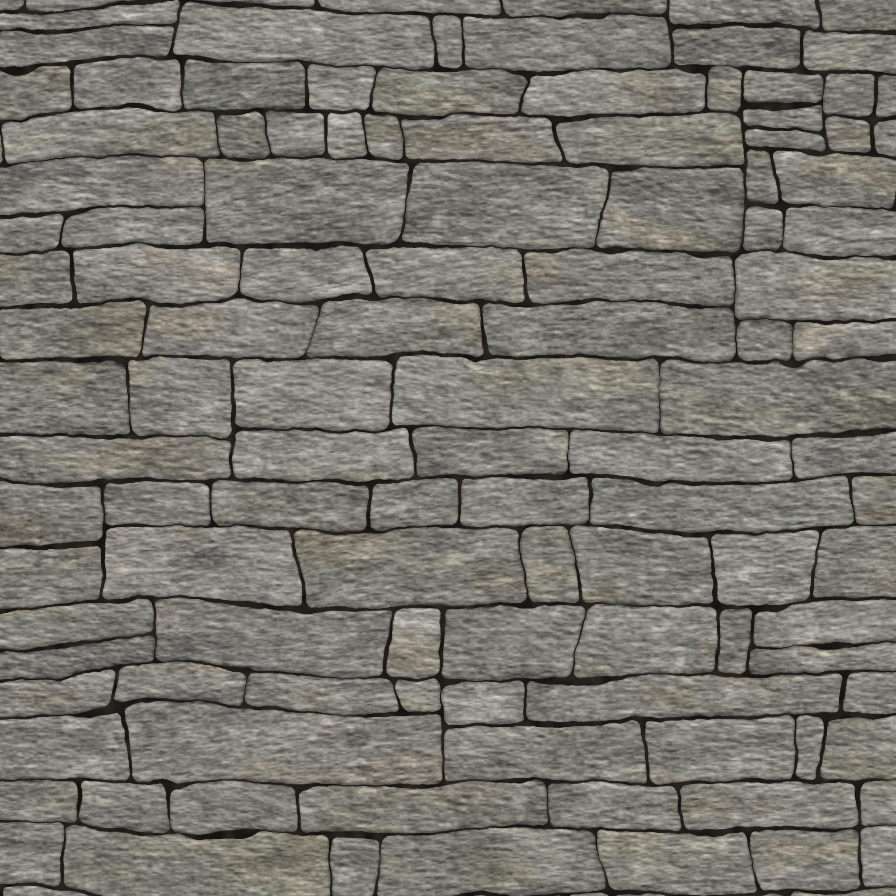
Reproduce this texture procedurally as a WebGL 2 fragment shader.

```glsl
#version 300 es
precision highp float;
// Dry stone wall: long grey slabs and small chips with thin dark joints.

uniform vec2 u_resolution;
out vec4 fragColor;

float hash(vec2 p) {
    vec3 q = fract(p.xyx * 0.1031);
    q += dot(q, q.yzx + 33.33);
    return fract((q.x + q.y) * q.z);
}

float noise(vec2 p) {
    vec2 i = floor(p), f = fract(p);
    f = f * f * (3.0 - 2.0 * f);
    return mix(mix(hash(i), hash(i + vec2(1, 0)), f.x),
               mix(hash(i + vec2(0, 1)), hash(i + vec2(1, 1)), f.x), f.y);
}

float fbm(vec2 p) {
    float sum = 0.0, amp = 0.53;
    for (int i = 0; i < 4; i++) {
        sum += amp * noise(p);
        p = p * 2.03 + vec2(17.3, 9.1);
        amp *= 0.5;
    }
    return sum;
}

// Jittered grid line, and the index of the interval that holds t
float gridLine(float i, float seed) {
    return i + 0.4 * (hash(vec2(i + 40.0, seed)) - 0.5);
}

float interval(float t, float seed) {
    float i = floor(t);
    return i - 1.0 + step(gridLine(i, seed), t) + step(gridLine(i + 1.0, seed), t);
}

struct Stone {
    vec2 low, high;  // distances to left/bottom and right/top edges
    vec2 size;
    float seed;
};

// Long blocks of masonry, each cut again and again by slightly tilted lines
Stone findStone(vec2 p) {
    vec2 block = vec2(0.95, 0.15);
    float band = interval(p.y / block.y, 3.0);
    float rowSeed = band + 71.0;
    p.x += hash(vec2(rowSeed, 5.0));
    float column = interval(p.x / block.x, rowSeed);
    vec2 a = block * vec2(gridLine(column, rowSeed), gridLine(band, 3.0));
    vec2 b = block * vec2(gridLine(column + 1.0, rowSeed), gridLine(band + 1.0, 3.0));
    Stone s = Stone(p - a, b - p, b - a, hash(vec2(column + 20.0, rowSeed)));

    for (int k = 0; k < 8; k++) {
        vec2 key = vec2(s.seed * 917.0, 3.7);
        float pick = hash(key + 1.3), place = hash(key + 5.9);
        vec2 size = b - a, mid = 0.5 * (a + b);
        bool slab = size.y > 0.06 && size.x < 0.3 && pick < 0.16;
        bool across = size.y > 0.1 || slab;
        if (!across && size.x < 0.2 + 0.17 * pick) break;
        float ratio = mix(0.36, 0.64, place);
        if (!across && hash(key + 8.1) > 0.74) ratio = place < 0.5 ? 0.1 : 0.9;
        float tilt = hash(key + 2.7) - 0.5;
        int axis = across ? 1 : 0;
        float cut = mix(a[axis], b[axis], ratio);
        float slant = across ? 0.25 * tilt * size.y * (p.x - mid.x) / size.x
                             : 0.4 * tilt * (p.y - mid.y);
        float side = p[axis] - cut - slant;
        if (side > 0.0) { a[axis] = cut; s.low[axis] = side; }
        else { b[axis] = cut; s.high[axis] = -side; }
        s.seed = hash(key + (side > 0.0 ? 11.0 : 23.0));
    }
    s.size = b - a;
    return s;
}

void main() {
    vec2 uv = gl_FragCoord.xy / u_resolution.y;

    // Wavy courses and chipped outlines
    vec2 p = uv + 0.3;
    p.y += 0.024 * (noise(uv * vec2(5.0, 4.0)) - 0.5);
    p.y += 0.008 * (noise(uv * vec2(15.0, 9.0) + 60.0) - 0.5);
    p.x += 0.012 * (noise(uv * vec2(9.0, 15.0) + 30.0) - 0.5);
    p += 0.007 * (vec2(fbm(uv * 45.0), fbm(uv * 45.0 + 50.0)) - 0.5);
    Stone s = findStone(p);
    s.high.y -= 0.006 * smoothstep(0.6, 1.0, noise(uv * 20.0 + s.seed * 90.0));

    // Distance to the outline, with slightly worn corners
    vec2 inset = min(s.low, s.high);
    float radius = min(0.009, 0.25 * min(s.size.x, s.size.y));
    float dist = radius - length(max(radius - inset, 0.0));

    // Layered grain, running along each stone at its own tilt
    vec2 g = uv + vec2(0.0, (hash(vec2(s.seed * 311.0, 2.0)) - 0.5) * 0.12 * uv.x);
    g.y += 0.006 * noise(uv * vec2(9.0, 14.0) + s.seed * 40.0);
    g += s.seed * vec2(7.0, 13.0);
    float layers = fbm(g * vec2(13.0, 42.0));
    float grain = fbm(g * vec2(70.0, 230.0));
    float relief = grain - fbm(g * vec2(70.0, 230.0) + vec2(0.15, 0.6));
    float fleck = noise(g * vec2(230.0, 400.0));
    float crack = smoothstep(0.03, 0.0, abs(fbm(g * vec2(9.0, 70.0) + 80.0) - 0.5));

    float light = 0.497 + 0.06 * (s.seed - 0.5);
    light += 0.25 * (layers - 0.5) + 0.23 * (grain - 0.5);
    light += 0.21 * relief + 0.12 * (fleck - 0.5);
    light -= 0.07 * crack * smoothstep(0.4, 0.65, layers);
    light += 0.10 * smoothstep(0.6, 0.8, fbm(g * vec2(45.0, 90.0) + 15.0));

    // Greenish to purplish greys with faint rusty stains
    float hue = hash(vec2(s.seed * 531.0, 9.0));
    vec3 tint = mix(vec3(0.995, 1.0, 0.935), vec3(1.02, 0.995, 0.955), hue);
    float stain = smoothstep(0.54, 0.8, fbm(g * vec2(7.0, 22.0) + 60.0));
    vec3 color = mix(tint, vec3(1.08, 1.0, 0.84), stain * 0.45) * light;

    // Lit upper rim, shaded lower rim and worn edges
    color *= 1.0 + 0.08 * smoothstep(0.009, 0.003, s.high.y);
    color *= mix(0.82, 1.0, smoothstep(0.0, 0.008, s.low.y));
    color *= mix(0.72, 1.0, smoothstep(0.0, 0.0045, dist));

    // Deep joints of uneven width
    float gap = 0.0026 * noise(uv * 26.0 + 7.0) - 0.0005;
    float soft = max(0.0013, 0.9 / u_resolution.y);
    vec3 joint = vec3(0.125, 0.108, 0.095) * (0.6 + 0.8 * noise(uv * 90.0));
    color = mix(joint, color, smoothstep(gap, gap + soft, dist));
    fragColor = vec4(color, 1.0);
}
```
